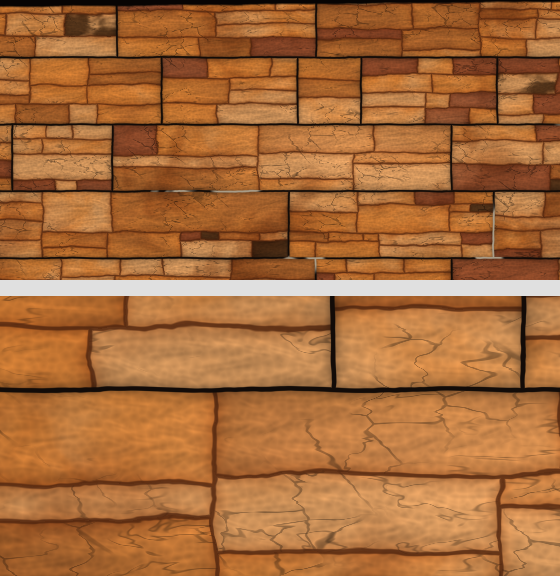
Top: the whole. Bottom: its middle third, enlarged.
A Shadertoy shader for this texture:

```glsl
// Ledgestone wall: five courses of long stone blocks with thin dark joints.
// Each block is split again and again into uneven slabs, then each slab gets
// its own hue, layered-sine strata, flaked ledges, stains and cellular hairlines.

float hash(float n) { return fract(sin(n * 127.1 + 3.7) * 43758.5); }

vec2 hash2(vec2 c) {
    return fract(sin(vec2(dot(c, vec2(127.1, 311.7)), dot(c, vec2(269.5, 183.3)))) * 43758.5);
}

// Layered, mutually bent sines, roughly -1 to 1
float waves(vec2 p) {
    float sum = 0.0, amp = 0.62;
    for (int i = 0; i < 4; i++) {
        sum += amp * sin(p.x + 1.2 * sin(p.y)) * sin(p.y + 1.2 * sin(p.x));
        p = mat2(1.6, 1.2, -1.2, 1.6) * p + sum + 3.1;
        amp *= 0.58;
    }
    return sum;
}

// Cellular noise: distances to the nearest and second nearest seed
vec2 cells(vec2 p) {
    vec2 cell = floor(p), near = vec2(9.0);
    for (int j = -1; j <= 1; j++)
    for (int i = -1; i <= 1; i++) {
        vec2 c = cell + vec2(i, j);
        float d = length(c + hash2(c) - p);
        near = d < near.x ? vec2(d, near.x) : vec2(near.x, min(near.y, d));
    }
    return near;
}

// Rough surface with beds that run along the slab
float strata(vec2 p, float id) {
    return waves(p * vec2(13.0, 42.0) + id * 60.0);
}

void mainImage(out vec4 fragColor, in vec2 fragCoord) {
    float px = 1.0 / iResolution.y;
    vec2 p = vec2(fragCoord.x, iResolution.y - fragCoord.y) * px;   // y runs down
    vec2 q = p + 0.0022 * vec2(waves(p.yx * 22.0), waves(p * 17.0 + 8.0));

    // Courses, and the block ends in each
    const float course = 0.239;
    int row = clamp(int(floor((q.y + 0.034) / course)), 0, 4);
    vec4 ends[5] = vec4[5](
        vec4(0.417, 1.130, 2.3, 2.3), vec4(0.578, 1.063, 1.289, 1.776),
        vec4(0.044, 0.401, 1.612, 2.3), vec4(1.031, 1.763, 2.3, 2.3),
        vec4(1.128, 1.612, 2.3, 2.3));
    vec2 lo = vec2(-0.25, float(row) * course - 0.034);
    vec2 hi = vec2(2.3, lo.y + course);
    for (int i = 0; i < 4; i++) {
        float x = ends[row][i];
        if (x < q.x) lo.x = max(lo.x, x); else hi.x = min(hi.x, x);
    }
    vec2 gap = min(q - lo, hi - q);
    float joint = min(gap.x, gap.y);

    // Split the block into slabs along ragged lines
    vec2 ragged = q + vec2(0.007, 0.006) * vec2(waves(p * 19.0 + 4.0), waves(p * vec2(12.0, 18.0)));
    float id = hash(lo.x * 3.1 + float(row) * 5.3), crack = 1.0;
    for (int i = 0; i < 6; i++) {
        vec2 size = hi - lo;
        float chance = hash(id * 91.0 + float(i));
        int axis = size.x > 4.3 * size.y ? 0 : 1;
        if (axis == 0 ? chance < 0.3 : size.y < 0.08 + 0.07 * chance) continue;
        float cut = mix(lo[axis], hi[axis], 0.28 + 0.44 * hash(id * 37.0 + 2.0));
        float side = ragged[axis] - cut;
        if (side < 0.0) hi[axis] = cut; else lo[axis] = cut;
        id = hash(id * 53.0 + (side < 0.0 ? 1.3 : 2.7));
        crack = min(crack, abs(side));
    }

    // Slab hue: brown to ochre to tan, with some maroon and dark slabs
    float tone = hash(id * 17.0 + 0.4), kind = hash(id * 29.0 + 6.1);
    float mottle = waves(p * vec2(9.0, 14.0) + id * 40.0);
    float blend = tone + 0.22 * mottle;
    vec3 col = mix(vec3(0.62, 0.36, 0.16), vec3(0.77, 0.46, 0.19), smoothstep(0.0, 0.45, blend));
    col = mix(col, vec3(0.80, 0.57, 0.35), smoothstep(0.45, 0.9, blend));
    if (kind < 0.13) col = mix(vec3(0.50, 0.25, 0.15), col, 0.15);
    if (kind > 0.92) col = mix(vec3(0.32, 0.20, 0.10), col, smoothstep(0.1, 0.7, mottle));

    // Pale warm bloom on the middle course
    vec2 bloom = (p - vec2(1.28, 0.53)) * vec2(2.3, 7.0);
    col = mix(col, vec3(0.90, 0.64, 0.40), 0.6 * exp(-dot(bloom, bloom)));

    // Relief, ledges and stains
    float bed = strata(p, id);
    float relief = bed - strata(p + vec2(0.002, 0.004), id);
    col *= 1.0 + 0.20 * clamp(relief, -0.9, 0.9) + 0.06 * bed;
    float ledge = 1.0 - smoothstep(0.0, 0.09, abs(bed - 0.25));
    col *= 1.0 - 0.26 * ledge * smoothstep(0.0, 0.5, mottle);
    float stain = smoothstep(0.1, 0.9, waves(p * 6.5 + 20.0));
    col = mix(col, col * vec3(0.74, 0.62, 0.50), 0.65 * stain);

    // Hairlines between bent cells, and fine grain
    vec2 web = cells(p * vec2(15.0, 21.0) + 0.35 * bed);
    float hair = 1.0 - smoothstep(0.015, 0.05 + 12.0 * px, web.y - web.x);
    col *= 1.0 - 0.28 * hair * smoothstep(0.05, 0.6, waves(p * 11.0 + 31.0));
    col *= 0.94 + 0.13 * cells(p * 95.0).x;

    // Brown cracks between slabs, with a rusty halo
    float width = 0.0018 + 0.0016 * (0.5 + 0.5 * mottle);
    col = mix(col, col * vec3(0.76, 0.62, 0.48), 0.75 * exp(-crack * 95.0));
    col = mix(col, vec3(0.32, 0.15, 0.06), 0.8 * (1.0 - smoothstep(width - px, width + px, crack)));

    // Open joints: mostly shadow, with slivers of pale mortar
    col *= 1.0 - 0.38 * exp(-joint * 110.0);
    float sliver = smoothstep(0.55, 0.72, waves(p * 5.0 + 2.0));
    vec3 mortar = mix(vec3(0.07, 0.045, 0.03), vec3(0.66, 0.61, 0.53), sliver);
    col = mix(col, mortar, 1.0 - smoothstep(0.0024 - 0.5 * px, 0.0024 + px, joint));

    // Shadow above the top course
    float top = q.y - 0.023 + 0.009 * q.x;
    col = mix(vec3(0.03, 0.015, 0.01), col, smoothstep(-px, px + 0.003, top));

    fragColor = vec4(clamp(col, 0.0, 1.0), 1.0);
}
```
